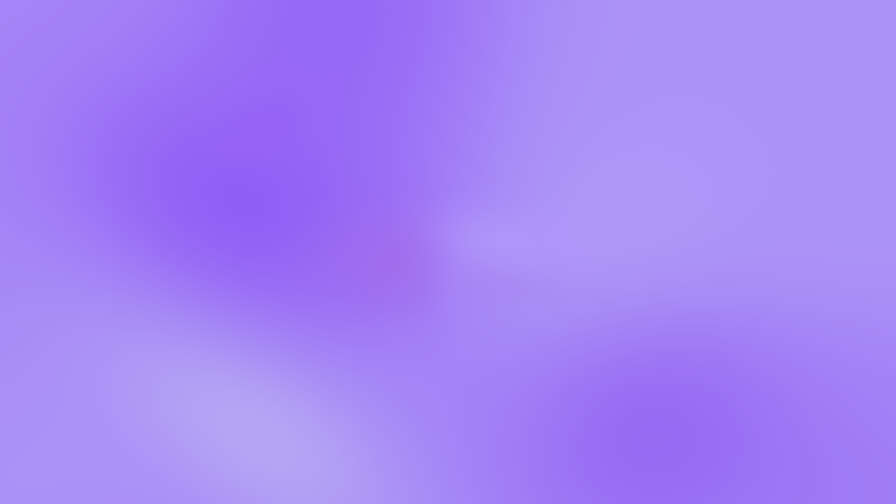
Write a Shadertoy shader that draws this background.

```glsl
// Soft violet and lavender gradient of broad overlapping glows.

// Elliptical falloff: 1 at the centre, turned by an angle in radians.
float glow(vec2 p, vec2 centre, vec2 radius, float angle) {
    float c = cos(angle), s = sin(angle);
    vec2 d = p - centre;
    d = vec2(c * d.x + s * d.y, c * d.y - s * d.x) / radius;
    return exp(-dot(d, d));
}

void mainImage(out vec4 fragColor, in vec2 fragCoord) {
    // Height runs 0..1; the width is scaled to a 16:9 frame.
    vec2 p = fragCoord / iResolution.xy * vec2(16.0 / 9.0, 1.0);

    vec3 lavender = vec3(0.69, 0.61, 0.965);
    vec3 violet = vec3(0.565, 0.365, 0.96);
    vec3 color = vec3(0.65, 0.525, 0.967);

    // Pale field on the right, bounded by a slanted soft edge
    float field = smoothstep(0.72, 1.10, p.x - 0.22 * (p.y - 0.5));
    field *= smoothstep(0.20, 0.52, p.y);
    color = mix(color, vec3(0.675, 0.577, 0.968), field);
    color = mix(color, lavender, 0.75 * glow(p, vec2(1.20, 0.52), vec2(0.26, 0.20), 0.5));

    // Pale ridge and corner at the lower left
    color = mix(color, vec3(0.672, 0.582, 0.97), 0.8 * glow(p, vec2(0.05, 0.06), vec2(0.40, 0.30), 0.0));
    color = mix(color, vec3(0.715, 0.668, 0.955), 0.95 * glow(p, vec2(0.50, 0.16), vec2(0.36, 0.17), -0.65));

    // Deep violet mass at the upper left
    color = mix(color, vec3(0.58, 0.40, 0.965), 0.92 * glow(p, vec2(0.66, 0.98), vec2(0.30, 0.36), -0.25));
    color = mix(color, violet, 0.95 * glow(p, vec2(0.48, 0.60), vec2(0.36, 0.23), -0.35));
    color = mix(color, vec3(0.60, 0.38, 0.96), 0.5 * glow(p, vec2(0.53, 0.76), vec2(0.13, 0.09), 0.5));

    // Magenta patch with a crisper right side, beside a bright streak
    float patchMask = glow(p, vec2(0.79, 0.48), vec2(0.15, 0.10), 0.0);
    patchMask *= 1.0 - smoothstep(0.82, 0.93, p.x);
    color = mix(color, vec3(0.63, 0.42, 0.925), 0.85 * patchMask);
    color = mix(color, vec3(0.655, 0.52, 0.95), 0.6 * glow(p, vec2(0.97, 0.44), vec2(0.13, 0.04), -0.1));
    color = mix(color, vec3(0.70, 0.59, 0.98), 0.8 * glow(p, vec2(1.00, 0.52), vec2(0.13, 0.06), -0.15));

    // Violet pool at the lower right, trailing into the corner
    color = mix(color, vec3(0.615, 0.475, 0.965), 0.85 * glow(p, vec2(1.55, 0.0), vec2(0.48, 0.25), 0.0));
    color = mix(color, vec3(0.588, 0.415, 0.95), 0.95 * glow(p, vec2(1.30, 0.13), vec2(0.27, 0.22), 0.2));

    fragColor = vec4(color, 1.0);
}
```
